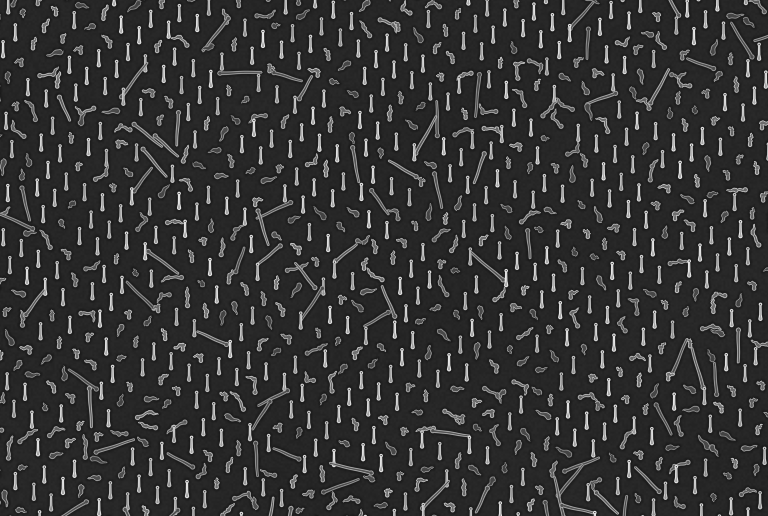
A WebGL 2 fragment shader for this pattern:

```glsl
#version 300 es
precision highp float;
// A tilted lattice of pale micro-pillars on a dark, grainy plate.
// Each lattice site hashes to a standing pin, broken stub, flake, bent arm or
// fallen rod, all built from one tapered, wobbling capsule with a bright rim.

#define STEP_A vec2(0.0349, -0.0208)  // lattice vectors, in canvas heights
#define STEP_B vec2(0.0220, 0.0326)
#define ORIGIN vec2(0.771, 0.5866)    // centre of one pin
#define PIN_LENGTH 0.035
#define PIN_SHARE 0.47                // cumulative shares of the site kinds
#define STUB_SHARE 0.67
#define FLAKE_SHARE 0.83
#define ARM_SHARE 0.93
#define PLATE_TONE 0.151
#define SHADOW_TONE 0.108
#define GRAIN 0.022

uniform vec2 u_resolution;
out vec4 fragColor;

vec4 hash4(vec2 p) {
  vec4 q = fract(p.xyxy * vec4(0.1031, 0.1030, 0.0973, 0.1099));
  q += dot(q, q.wzxy + 33.33);
  return fract((q.xxyz + q.yzzw) * q.zywx);
}

float valueNoise(vec2 p) {
  vec2 i = floor(p), f = fract(p);
  f = f * f * (3.0 - 2.0 * f);
  return mix(mix(hash4(i).x, hash4(i + vec2(1, 0)).x, f.x),
             mix(hash4(i + vec2(0, 1)).x, hash4(i + vec2(1, 1)).x, f.x), f.y);
}

vec2 direction(float angle) { return vec2(cos(angle), sin(angle)); }

// Capsule from a to b, tapering from radius ra to rb, with a lumpy outline
float rod(vec2 q, vec2 a, vec2 b, float ra, float rb, float lump, float seed) {
  vec2 ab = b - a;
  float h = clamp(dot(q - a, ab) / dot(ab, ab), 0.0, 1.0);
  float side = sign(ab.x * (q.y - a.y) - ab.y * (q.x - a.x));
  float wobble = lump * sin(h * 8.0 + seed * 20.0 + side * 1.3);
  return length(q - a - ab * h) - mix(ra, rb, h) - wobble;
}

// Standing pin: slim stalk, swollen foot, round cap
float pinShape(vec2 q) {
  float stalk = rod(q, vec2(0, -0.4), vec2(0, 0.42), 0.075, 0.058, 0.0, 0.0);
  float foot = rod(q, vec2(0, -0.40), vec2(0, -0.12), 0.115, 0.06, 0.0, 0.0);
  float cap = length(q - vec2(0, 0.40)) - 0.095;
  return min(stalk, min(foot, cap));
}

// Distance (x), core tone (y) and rim tone (z) of the object at one site
vec3 siteObject(vec2 q, vec4 h, vec4 g) {
  float kind = h.x;
  if (kind < PIN_SHARE) {
    float capDot = 1.0 - smoothstep(0.02, 0.06, length(q - vec2(0, 0.40)));
    return vec3(pinShape(q), 0.62 - 0.3 * capDot, 0.90);
  }
  vec2 foot = vec2(0, -0.28);
  float lean = mix(-0.5, 3.6, h.y);
  if (kind < STUB_SHARE) {                       // stub with a crumb on top
    vec2 top = foot + vec2(0, 0.26);
    float d = rod(q, foot, top, 0.12, 0.08, 0.0, 0.0);
    vec2 tip = top + direction(lean) * mix(0.15, 0.5, h.z);
    d = min(d, rod(q, top, tip, 0.14, 0.08, 0.035, g.x));
    return vec3(d, 0.42, 0.78);
  }
  if (kind < FLAKE_SHARE) {                      // loose lumpy flake
    vec2 mid = (g.xy - 0.5) * 0.4;
    vec2 reach = direction(h.y * 6.2832) * mix(0.12, 0.38, h.z);
    float d = rod(q, mid - reach, mid + reach, 0.17, 0.05, 0.035, g.z);
    return vec3(d, 0.29, 0.62);
  }
  if (kind < ARM_SHARE) {                        // bent arm on a foot
    vec2 elbow = foot + direction(lean) * mix(0.35, 0.8, h.z);
    vec2 tip = elbow + direction(lean + (g.x - 0.5) * 3.0) * 0.45;
    float d = length(q - foot) - 0.14;
    d = min(d, rod(q, foot, elbow, 0.09, 0.08, 0.025, g.y));
    d = min(d, rod(q, elbow, tip, 0.13, 0.05, 0.025, g.z));
    return vec3(d, 0.38, 0.72);
  }
  // Long fallen rod with a knob at one end
  vec2 reach = direction(h.y * 6.2832) * mix(0.7, 1.2, h.z);
  float d = rod(q, -reach, reach, 0.10, 0.075, 0.012, g.x);
  return vec3(min(d, length(q + reach * 0.96) - 0.14), 0.32, 0.68);
}

void main() {
  vec2 p = gl_FragCoord.xy / u_resolution.y;
  float edge = 0.7 / (u_resolution.y * PIN_LENGTH);
  mat2 lattice = mat2(STEP_A, STEP_B);
  vec2 home = floor(inverse(lattice) * (p - ORIGIN) + 0.5);

  // Composite neighbouring objects from back to front
  float light = 0.0, cover = 0.0, nearest = 1.0;
  for (int j = 1; j >= -1; j--) {
    for (int i = -1; i <= 1; i++) {
      vec2 cell = home + vec2(i, j);
      vec4 h = hash4(cell + 71.0), g = hash4(cell + 213.0);
      vec2 q = (p - ORIGIN - lattice * cell) / PIN_LENGTH;
      vec3 object = siteObject(q - (g.zw - 0.5) * 0.06, h, g);
      float rim = smoothstep(-0.085, -0.015, object.x);
      float tone = mix(object.y, object.z, rim) * mix(0.88, 1.08, h.w);
      float alpha = 1.0 - smoothstep(-edge, edge, object.x);
      light = mix(light, tone, alpha);
      cover = mix(cover, 1.0, alpha);
      nearest = min(nearest, object.x);
    }
  }

  // Plate: soft shadow round the objects, slow patches and fine grain
  float plate = mix(SHADOW_TONE, PLATE_TONE, smoothstep(0.0, 0.22, nearest));
  plate += 0.005 * sin(p.x * 7.0 + 2.0 * sin(p.y * 5.0)) * sin(p.y * 9.0 + 1.0);
  plate += GRAIN * (valueNoise(p * 260.0) - 0.5);
  fragColor = vec4(vec3(plate * (1.0 - cover) + light), 1.0);
}
```
